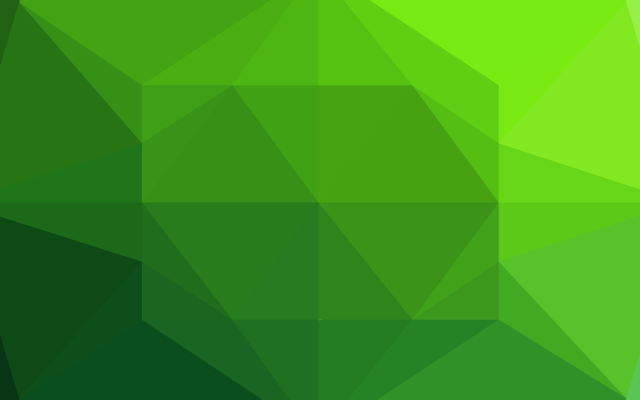
This background is drawn by a WebGL 1 fragment shader. Its source:

```glsl
precision highp float;
// Green faceted gem: triangles mirrored about a centre, each quadrant tinted differently.

uniform vec2 u_resolution;

#define ASPECT 1.6
#define CENTRE vec2(0.4974, 0.4938)
#define TABLE_HEIGHT 0.293
#define GIRDLE_HEIGHT 0.148
#define SIDE_POINT vec2(0.80, 0.034)
#define SLIVER_EDGE vec2(0.042, -0.14)

vec2 sideMix;   // x: 0 left to 1 right, y: 0 bottom to 1 top
float pixel;    // size of one pixel in canvas heights

float edge(float d) {
  return smoothstep(-0.7 * pixel, 0.7 * pixel, d);
}

// Coverage of the half plane to the right of the line from a to b
float rightOf(vec2 p, vec2 a, vec2 b) {
  vec2 along = normalize(b - a);
  return edge((p.x - a.x) * along.y - (p.y - a.y) * along.x);
}

// Facet tint for the current quadrant
vec3 tint(vec3 topLeft, vec3 topRight, vec3 lowLeft, vec3 lowRight) {
  return mix(mix(lowLeft, lowRight, sideMix.x),
             mix(topLeft, topRight, sideMix.x), sideMix.y);
}

// Triangles inside the central rectangle
vec3 innerFacets(vec2 q, vec2 crown, vec2 girdle, vec2 waist) {
  vec3 c = tint(vec3(0.25, 0.63, 0.08), vec3(0.28, 0.64, 0.07),
                vec3(0.15, 0.48, 0.12), vec3(0.18, 0.52, 0.11));
  c = mix(c, tint(vec3(0.22, 0.57, 0.09), vec3(0.28, 0.635, 0.07),
                  vec3(0.16, 0.485, 0.11), vec3(0.23, 0.58, 0.095)),
          rightOf(q, vec2(0.0), crown));
  c = mix(c, tint(vec3(0.22, 0.575, 0.09), vec3(0.33, 0.745, 0.075),
                  vec3(0.12, 0.43, 0.11), vec3(0.25, 0.635, 0.095)),
          rightOf(q, waist, crown));
  c = mix(c, tint(vec3(0.245, 0.62, 0.085), vec3(0.37, 0.81, 0.07),
                  vec3(0.10, 0.40, 0.125), vec3(0.235, 0.595, 0.115)),
          rightOf(q, girdle, crown));
  return c;
}

// Surrounding facets, ordered from the vertical axis round to the horizontal
vec3 outerFacets(vec2 q, vec2 crown, vec2 corner, vec2 girdle) {
  vec2 crownTop = vec2(0.063, 0.506);
  vec2 cornerTop = vec2(mix(0.12, 0.128, sideMix.x), 0.506);
  vec2 tip = vec2(mix(0.748, 0.77, sideMix.x), mix(0.49, 0.501, sideMix.y));

  vec3 c = tint(vec3(0.305, 0.715, 0.07), vec3(0.335, 0.76, 0.065),
                vec3(0.12, 0.44, 0.13), vec3(0.14, 0.485, 0.135));
  c = mix(c, tint(vec3(0.29, 0.68, 0.07), vec3(0.37, 0.815, 0.065),
                  vec3(0.095, 0.40, 0.13), vec3(0.145, 0.515, 0.145)),
          rightOf(q, crown, crownTop));
  c = mix(c, tint(vec3(0.265, 0.64, 0.07), vec3(0.47, 0.92, 0.07),
                  vec3(0.045, 0.305, 0.115), vec3(0.19, 0.57, 0.155)),
          rightOf(q, corner, cornerTop));
  c = mix(c, tint(vec3(0.21, 0.565, 0.085), vec3(0.475, 0.92, 0.075),
                  vec3(0.055, 0.305, 0.10), vec3(0.26, 0.665, 0.13)),
          rightOf(q, corner, tip));
  c = mix(c, tint(vec3(0.15, 0.455, 0.08), vec3(0.51, 0.91, 0.135),
                  vec3(0.055, 0.29, 0.085), vec3(0.345, 0.76, 0.165)),
          rightOf(q, girdle, tip));
  c = mix(c, tint(vec3(0.125, 0.455, 0.095), vec3(0.40, 0.84, 0.09),
                  vec3(0.11, 0.41, 0.09), vec3(0.36, 0.79, 0.09)),
          rightOf(q, girdle, SIDE_POINT));
  c = mix(c, tint(vec3(0.13, 0.385, 0.07), vec3(0.59, 0.94, 0.28),
                  vec3(0.03, 0.21, 0.08), vec3(0.355, 0.77, 0.33)),
          rightOf(q, tip + SLIVER_EDGE, tip));
  return c;
}

void main() {
  vec2 p = (gl_FragCoord.xy / u_resolution - CENTRE) * vec2(ASPECT, 1.0);
  pixel = 1.0 / u_resolution.y;
  sideMix = vec2(edge(p.x), edge(p.y));
  vec2 q = abs(p);   // fold into one quadrant

  // Shared vertices, slightly wider on the right
  float halfWidth = mix(0.441, 0.451, sideMix.x);
  vec2 crown = vec2(mix(0.215, 0.235, sideMix.x), TABLE_HEIGHT);
  vec2 corner = vec2(halfWidth, TABLE_HEIGHT);
  vec2 girdle = vec2(halfWidth, GIRDLE_HEIGHT);
  vec2 waist = vec2(halfWidth, 0.0);

  float outside = edge(max(q.x - corner.x, q.y - corner.y));
  vec3 color = mix(innerFacets(q, crown, girdle, waist),
                   outerFacets(q, crown, corner, girdle), outside);
  gl_FragColor = vec4(color, 1.0);
}
```
